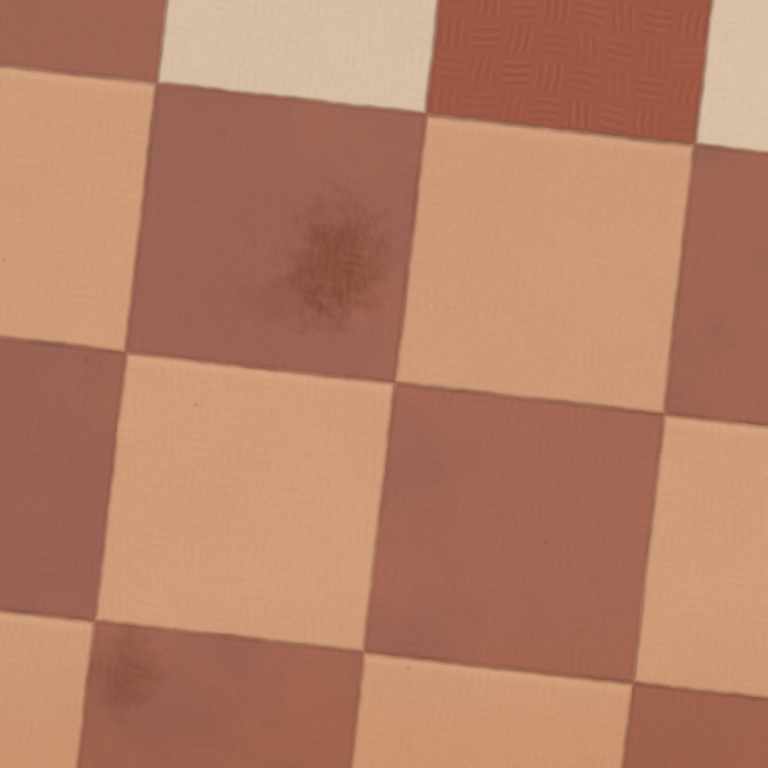
Give the GLSL for this pattern, as a Shadertoy shader.

```glsl
// Worn checkerboard of tan and brown squares, slightly turned, with a paler, redder top row.
// A rotated unit grid gives soft checks and broken seams; layered sines and hashed cells add
// mottling, cloth grain, basket-weave relief and two rubbed stains.

const float SIDE = 0.3526;                // side of one square
const float TILT = 0.1147;                // clockwise turn, radians
const vec2  CORNER = vec2(0.5143, 0.5013); // grid origin on the canvas
const float EDGE = 0.011;                 // softness of borders, in squares
const float SEAM = 0.015;                 // half width of seams, in squares
const vec2  SEAM_DARK = vec2(0.36, 0.42); // strength of upright and level seams
const float WEAVE_COUNT = 8.0;            // weave blocks per square
const float GRAIN = 0.017;
const vec3 TAN    = vec3(0.805, 0.607, 0.472);
const vec3 CREAM  = vec3(0.848, 0.748, 0.645);
const vec3 BROWN  = vec3(0.602, 0.390, 0.332);
const vec3 WARM   = vec3(0.632, 0.402, 0.324);
const vec3 RUST   = vec3(0.610, 0.343, 0.268);
const vec3 GROOVE = vec3(0.410, 0.250, 0.195);
const vec3 STAIN  = vec3(0.475, 0.270, 0.205);

float hash(vec2 p) {
    vec3 h = fract(vec3(p.xyx) * 0.1031);
    h += dot(h, h.yzx + 33.33);
    return fract((h.x + h.y) * h.z);
}

// Layered, turned sines, roughly -1 to 1
float mottle(vec2 p) {
    float sum = 0.0, amp = 0.5;
    for (int i = 0; i < 5; i++) {
        sum += amp * sin(p.x + 1.7 * sin(p.y)) * cos(p.y + 1.3 * sin(p.x * 0.8));
        p = mat2(1.5, 1.1, -1.1, 1.5) * p + 2.3;
        amp *= 0.62;
    }
    return sum;
}

// Square wave of period 2 with softened steps
float softSquare(float x, float w) {
    float side = mod(floor(x), 2.0) < 1.0 ? 1.0 : -1.0;
    return side * smoothstep(-0.3 * w, w, 0.5 - abs(fract(x) - 0.5));
}

// Short strokes whose direction alternates from block to block
float basketWeave(vec2 q) {
    vec2 g = q * WEAVE_COUNT, f = fract(g), id = floor(g);
    if (mod(id.x + id.y, 2.0) > 0.5) f = f.yx;
    float stroke = sin(6.2832 * (f.x * 4.0 + 0.2 * sin(3.0 * f.y + id.x)));
    vec2 inset = smoothstep(0.0, 0.2, 0.5 - abs(f - 0.5));
    return stroke * inset.x * inset.y * (0.4 + 0.6 * hash(id + 40.0));
}

// Soft elliptical smudge with a ragged rim
float smudge(vec2 q, vec2 centre, vec2 radius, float rough) {
    return 1.0 - smoothstep(0.2, 1.15, length((q - centre) / radius) + 0.35 * rough);
}

void mainImage(out vec4 fragColor, in vec2 fragCoord) {
    vec2 uv = fragCoord / iResolution.xy;
    float px = 1.0 / (min(iResolution.x, iResolution.y) * SIDE);

    // Turned grid with almost straight borders
    float c = cos(TILT), s = sin(TILT);
    vec2 q = mat2(c, s, -s, c) * (uv - CORNER) / SIDE;
    q += 0.0008 * vec2(sin(q.y * 19.0) + sin(q.y * 61.0), sin(q.x * 17.0) + sin(q.x * 67.0));
    vec2 cell = floor(q);
    float w = max(EDGE, px);

    // Checks, with a different palette above the first line
    float check = 0.5 + 0.5 * softSquare(q.x, w) * softSquare(q.y, w);
    float topRow = smoothstep(1.0 - w, 1.0 + w, q.y);
    float rustCell = topRow * smoothstep(-w, w, q.x);
    float cloud = mottle(q * 4.0);
    float warmth = smoothstep(-0.25, 0.25, 0.5 * cloud + 0.5 * (uv.x - 0.55) - 0.45 * (uv.y - 0.45));
    vec3 dark = mix(mix(BROWN, WARM, warmth), WARM, 0.6 * topRow);
    dark = mix(dark, RUST, rustCell);
    vec3 col = mix(dark, mix(TAN, CREAM, topRow), check);

    // Tone: per-square drift, warmer foot, broad mottling
    col *= 1.0 + 0.02 * (hash(cell + 17.0) - 0.5) + 0.010 * cloud;
    col *= mix(vec3(0.98, 0.95, 0.92), vec3(1.0), smoothstep(0.0, 0.25, uv.y));

    // Woven relief, strongest on the rust square
    float weave = basketWeave(q);
    float relief = mix(0.008, 0.045, rustCell * (1.0 - check));
    col *= 1.0 + relief * weave;

    // Rubbed stains on dark squares, streaked along the cloth
    float rough = mottle(q * 27.0);
    float streak = mottle(q * vec2(70.0, 22.0));
    float stain = 0.72 * smudge(q, vec2(-0.26, 0.42), vec2(0.21, 0.25), rough);
    stain += 0.24 * smudge(q, vec2(-0.43, 0.25), vec2(0.20, 0.12), rough);
    stain += 0.50 * smudge(q, vec2(-0.865, -1.19), vec2(0.16, 0.20), rough);
    stain *= (0.85 + 0.20 * weave + 0.25 * streak) * (1.0 - check);
    col = mix(col, STAIN, clamp(stain, 0.0, 0.8));

    // Seams: soft broken grooves, pale lip below the level ones
    vec2 gap = 0.5 - abs(fract(q) - 0.5);
    vec2 wear = vec2(mottle(vec2(q.y * 9.0, cell.x + 2.0)), mottle(vec2(q.x * 9.0, cell.y + 7.0)));
    vec2 groove = 1.0 - smoothstep(vec2(0.0), vec2(SEAM + px), gap);
    groove *= SEAM_DARK * clamp(0.85 + 0.6 * wear, 0.25, 1.3);
    float below = fract(-q.y);
    float lip = smoothstep(0.5 * SEAM, 1.6 * SEAM, below) * (1.0 - smoothstep(1.6 * SEAM, 3.5 * SEAM, below));
    col += 0.022 * lip * check;
    col = mix(col, GROOVE, max(groove.x, groove.y));

    // Cloth threads, grain and rare specks
    vec2 thread = q * 95.0;
    float grain = hash(floor(thread * vec2(1.0, 2.0))) + hash(floor(thread * vec2(2.0, 0.5)) + 71.0) - 1.0;
    col *= 1.0 + GRAIN * grain + 0.006 * streak;
    vec2 speckId = floor(q * 9.0);
    vec2 speckAt = 0.3 + 0.4 * vec2(hash(speckId + 5.0), hash(speckId + 9.0));
    float speck = 1.0 - smoothstep(0.02, 0.12, length(fract(q * 9.0) - speckAt));
    col *= 1.0 - 0.08 * speck * step(0.985, hash(speckId + 23.0));

    fragColor = vec4(clamp(col, 0.0, 1.0), 1.0);
}
```
